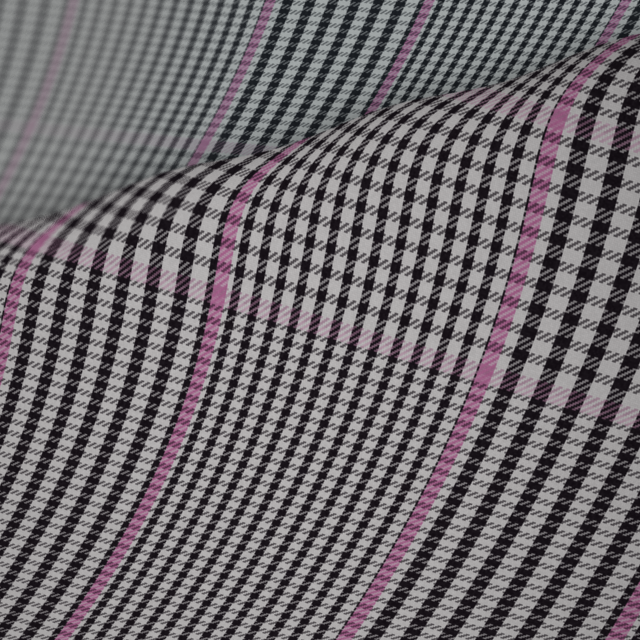
Give the GLSL for this texture, as a Shadertoy shader.

```glsl
#define SAMPLES 28
#define WARP_COUNTS vec2(156.0, 126.0)
#define WEFT_COUNTS vec2(280.0, 132.0)
#define WARP_CHECKS vec2(12.0, 18.0)
#define WEFT_CHECKS vec2(8.0, 12.0)
#define DARK_START 0.55
#define LIGHT_YARN vec3(0.70, 0.69, 0.69)
#define DARK_YARN vec3(0.09, 0.07, 0.09)
#define PINK_YARN vec3(0.62, 0.37, 0.52)
#define HAZE_COLOR vec3(0.53, 0.53, 0.525)
#define BLUR_SIZE 0.004

float hash(vec2 p) {
    p = fract(p * vec2(0.1031, 0.1137));
    p += dot(p, p.yx + 33.33);
    return fract((p.x + p.y) * p.x * 97.0);
}

// Yarn order: counts and checks hold the fine zone, then the bold zone.
// Result x is dark, y is the pink border between zones.
vec2 sett(float yarn, vec2 counts, vec2 checks, float pinkHalf) {
    float period = counts.x + counts.y;
    float k = mod(yarn, period);
    float phase = k < counts.x ? k / checks.x : (k - counts.x) / checks.y;
    float border = min(min(k, period - k), abs(k - counts.x));
    return vec2(step(DARK_START, fract(phase)), step(border, pinkHalf));
}

// Twill weave; yarns.x counts warp yarns, yarns.y counts weft yarns.
// warpShow is how far the warp shows through the weft floats.
vec3 weave(vec2 yarns, float warpShow) {
    vec2 id = floor(yarns);
    vec2 across = fract(yarns) - 0.5;
    vec2 warp = sett(id.x + 0.5, WARP_COUNTS, WARP_CHECKS, 4.0);
    vec2 weft = sett(id.y + 0.5, WEFT_COUNTS, WEFT_CHECKS, 4.5);

    vec3 warpColor = mix(mix(LIGHT_YARN, DARK_YARN, warp.x), PINK_YARN, warp.y);
    vec3 weftColor = mix(LIGHT_YARN, DARK_YARN, weft.x);
    weftColor = mix(weftColor, mix(LIGHT_YARN, PINK_YARN, 0.7), 0.85 * weft.y);

    bool warpOnTop = mod(id.x + id.y, 4.0) < 2.0;
    float show = max(warpShow, 0.45 * warp.y);
    vec3 color = warpOnTop ? warpColor : mix(weftColor, warpColor, show);
    float offset = warpOnTop ? across.x : across.y;
    float fuzz = 0.035 * (hash(id) - 0.5);
    return color * (1.03 - 0.4 * offset * offset) + fuzz;
}

// Height of the fold, measured down from the top
float foldEdge(float x) {
    return 0.352 - 0.294 * x + 0.007 * sin(18.0 * x);
}

// Near cloth, rolling over the fold
vec3 frontCloth(vec2 p, float depth) {
    float x = p.x - 0.12 * exp(-depth / 0.04);
    float bend = max(p.y - 0.3, 0.0);
    float leftLine = 0.355 - 0.53 * bend * bend;
    float rightLine = 0.872 - 0.335 * p.y * p.y;
    float q = (x - leftLine) / (rightLine - leftLine);
    q -= 0.08 * q * (q - 1.0);
    float row = p.y - 0.295 * p.x - 0.362;
    float squeeze = max(row, 0.0);
    float weftYarn = (row < 0.0 ? 305.0 : 335.0) * row + 150.0 * squeeze * squeeze;
    vec3 color = weave(vec2(q * WARP_COUNTS.x, weftYarn), 0.36);

    vec2 fromLight = (p - vec2(0.4, 0.6)) * vec2(0.9, 0.7);
    float shade = 1.01 - 0.4 * dot(fromLight, fromLight);
    return color * shade * (1.0 - 0.18 * exp(-depth / 0.025));
}

// Far cloth, hazy towards the left
vec3 backCloth(vec2 p, float depth, float focus) {
    float line = 0.423 - 0.35 * p.y - 0.5 * p.y * p.y;
    float q = 1.0 + 0.9 * (p.x - line) / (0.277 - 0.1 * p.y);
    float row = p.y - 0.1 * p.x - 0.195;
    vec2 yarns = vec2(q * WARP_COUNTS.x, 550.0 * row - WEFT_COUNTS.y);
    vec3 color = weave(yarns, 0.45);
    color = color * 0.87 + vec3(0.02, 0.05, 0.05);
    color = mix(HAZE_COLOR, color, mix(0.38, 1.0, focus));
    return color * (1.0 - 0.22 * exp(depth / 0.03));
}

void mainImage(out vec4 fragColor, in vec2 fragCoord) {
    vec2 uv = fragCoord / iResolution.xy;
    vec2 center = vec2(uv.x, 1.0 - uv.y);

    // Lens focus sets the size of the sampling disc
    float focus = smoothstep(0.15, 0.46, center.x + 0.3 * center.y);
    float centerDepth = center.y - foldEdge(center.x);
    float nearFocus = max(focus, smoothstep(-0.02, 0.1, centerDepth));
    float radius = 0.0002 + 0.75 / iResolution.y + BLUR_SIZE * (1.0 - nearFocus);

    vec3 color = vec3(0.0);
    for (int i = 0; i < SAMPLES; i++) {
        float k = float(i) + 0.5;
        float angle = 2.39996 * k;
        vec2 p = center + radius * sqrt(k / float(SAMPLES)) * vec2(cos(angle), sin(angle));
        float depth = p.y - foldEdge(p.x);
        color += depth > 0.0 ? frontCloth(p, depth) : backCloth(p, depth, focus);
    }
    fragColor = vec4(color / float(SAMPLES), 1.0);
}
```
